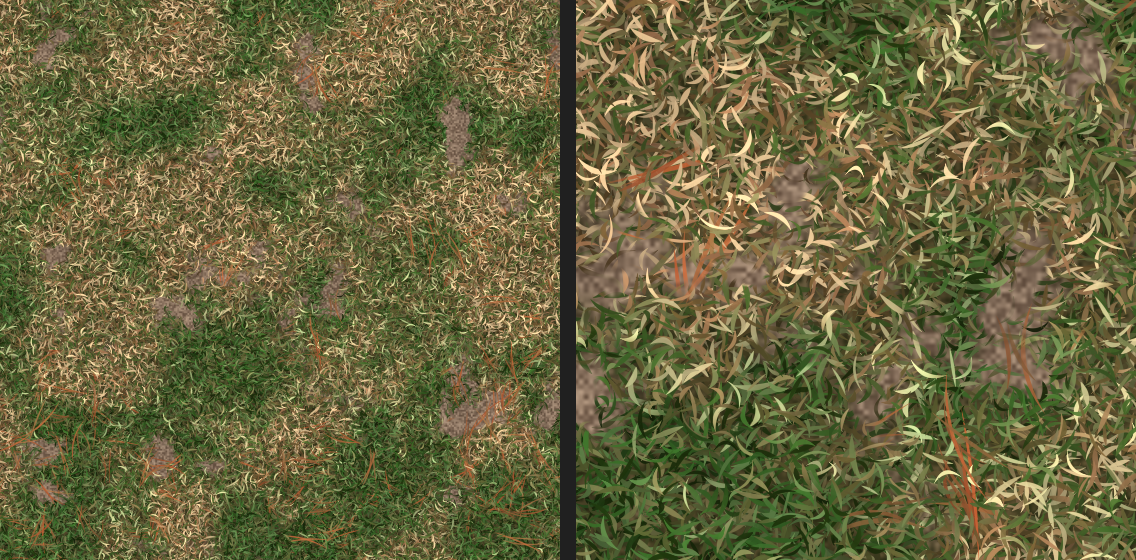
Left: the whole. Right: its middle third, enlarged.
Write a WebGL 2 fragment shader that draws this texture.

```glsl
#version 300 es
precision highp float;
// Patchy lawn: short tangled grass, dry straw, bare soil and fallen pine needles.
uniform vec2 u_resolution;
out vec4 fragColor;

vec4 hash4(vec3 p) {
    vec4 q = fract(p.xyzx * vec4(0.1031, 0.1030, 0.0973, 0.1099));
    q += dot(q, q.wzxy + 33.33);
    return fract((q.xxyz + q.yzzw) * q.zywx);
}

float noise(vec2 p, float seed) {
    vec2 i = floor(p), f = fract(p);
    f = f * f * (3.0 - 2.0 * f);
    float a = hash4(vec3(i, seed)).x;
    float b = hash4(vec3(i + vec2(1, 0), seed)).x;
    float c = hash4(vec3(i + vec2(0, 1), seed)).x;
    float d = hash4(vec3(i + vec2(1, 1), seed)).x;
    return mix(mix(a, b, f.x), mix(c, d, f.x), f.y);
}

float fbm(vec2 p, float seed) {
    float sum = 0.0, amp = 0.53;
    for (int i = 0; i < 4; i++) {
        sum += amp * noise(p, seed + float(i));
        p = p * 2.1 + 7.3;
        amp *= 0.5;
    }
    return sum;
}

// Coverage of a bent, tapered stroke centred on the origin.
float stroke(vec2 p, float angle, float halfLength, float bend, float halfWidth) {
    vec2 dir = vec2(cos(angle), sin(angle));
    float along = dot(p, dir) / halfLength;
    float across = dot(p, vec2(-dir.y, dir.x)) - bend * (along * along - 0.3);
    float taper = 1.0 - along * along;
    float edge = 0.7 / u_resolution.y;
    return smoothstep(edge, -edge, abs(across) - halfWidth * taper) * smoothstep(0.0, 0.15, taper);
}

// Ramp from shaded green through olive and brown to bleached straw.
vec3 grassRamp(float t) {
    vec3 c = mix(vec3(0.12, 0.16, 0.04), vec3(0.24, 0.35, 0.15), smoothstep(0.0, 0.2, t));
    c = mix(c, vec3(0.44, 0.46, 0.30), smoothstep(0.25, 0.42, t));
    c = mix(c, vec3(0.37, 0.31, 0.18), smoothstep(0.48, 0.6, t));
    c = mix(c, vec3(0.58, 0.45, 0.32), smoothstep(0.7, 0.8, t));
    return mix(c, vec3(0.78, 0.73, 0.57), smoothstep(0.84, 0.95, t));
}

void addGrass(inout vec3 color, vec2 uv, float layer, float lush, float bare) {
    float cellSize = 0.0125 + 0.005 * fract(layer * 0.618);
    vec2 p = uv / cellSize + layer * vec2(3.37, 5.71);
    vec2 cell = floor(p);
    float height = layer / 12.0;
    for (int y = -1; y <= 1; y++)
    for (int x = -1; x <= 1; x++) {
        vec2 id = cell + vec2(x, y);
        vec4 h = hash4(vec3(id, layer + 11.0));
        vec4 k = hash4(vec3(id, layer + 57.0));
        float cover = stroke((p - id - h.xy) * cellSize, 6.2832 * h.z,
            cellSize * mix(0.35, 0.85, k.x), cellSize * (k.y - 0.5) * 0.7, mix(0.0008, 0.0018, k.z));
        cover *= smoothstep(0.0, 0.2, k.w + 0.3 - bare);
        float dryness = clamp(h.w + 0.30 * (0.5 - lush) + 0.05 * height, 0.0, 1.0);
        vec3 blade = grassRamp(dryness) * mix(0.75, 1.15, height) * mix(0.8, 1.2, k.y);
        blade *= mix(vec3(1.07, 0.98, 0.95), vec3(0.78, 1.03, 0.88), lush);
        color = mix(color, blade, cover * 0.92);
    }
}

void addNeedles(inout vec3 color, vec2 uv, float layer, float density) {
    vec2 p = uv / 0.065 + layer * vec2(2.63, 4.19);
    vec2 cell = floor(p);
    for (int y = -1; y <= 1; y++)
    for (int x = -1; x <= 1; x++)
    for (int n = 0; n < 3; n++) {
        vec2 id = cell + vec2(x, y);
        vec4 h = hash4(vec3(id, layer + 131.0));
        vec4 k = hash4(vec3(id, layer * 3.0 + float(n) + 171.0));
        vec2 offset = (p - id - h.xy + (k.xy - 0.5) * 0.3) * 0.065;
        float cover = stroke(offset, 6.2832 * h.z + (k.z - 0.5) * 0.9,
            mix(0.018, 0.048, k.w), (k.x - 0.5) * 0.02, mix(0.0009, 0.0016, k.y));
        cover *= smoothstep(0.0, 0.15, density - h.w);
        vec3 needle = mix(vec3(0.74, 0.35, 0.19), vec3(0.60, 0.44, 0.26), k.z) * mix(0.75, 1.12, k.w);
        color = mix(color, needle, cover * 0.85);
    }
}

void main() {
    vec2 uv = gl_FragCoord.xy / u_resolution.y;

    // Growth maps
    float lush = smoothstep(0.3, 0.7, fbm(uv * 9.0, 3.0) + 0.06 * (0.5 - uv.y));
    float bare = smoothstep(0.62, 0.8, fbm(uv * 11.0, 21.0)) * 1.25;
    float litter = smoothstep(0.36, 0.74, fbm(uv * 7.0, 41.0) + 0.14 * (0.5 - uv.y)) * 0.8;

    // Soil
    float grain = noise(uv * 330.0, 61.0);
    vec3 color = mix(vec3(0.15, 0.16, 0.07), vec3(0.36, 0.31, 0.19), grain);
    vec3 dust = mix(vec3(0.38, 0.30, 0.24), vec3(0.68, 0.58, 0.49), grain);
    color = mix(color, dust, clamp(bare, 0.0, 1.0));

    // Grass with needles sifted between the upper layers
    for (int i = 0; i < 13; i++) {
        addGrass(color, uv, float(i), lush, bare);
        if (i > 6 && i % 2 == 0) addNeedles(color, uv, float(i), litter);
    }

    color *= 0.88 + 0.24 * fbm(uv * 24.0, 83.0);
    fragColor = vec4(color, 1.0);
}
```
